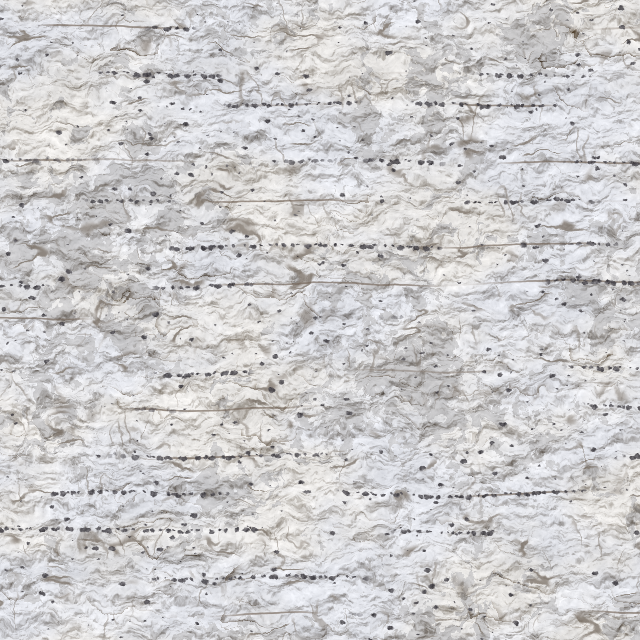
A WebGL 1 fragment shader for this texture:

```glsl
precision highp float;
// Weathered white chalk cliff with ledges, grey stains, cracks and rows of dark flint.
uniform vec2 u_resolution;

vec2 hash2(vec2 p) {
  vec3 q = fract(p.xyx * vec3(0.1031, 0.1030, 0.0973));
  q += dot(q, q.yzx + 33.33);
  return fract((q.xx + q.yz) * q.zy);
}

float cornerSlope(vec2 cell, vec2 offset) {
  return dot(hash2(cell) * 2.0 - 1.0, offset);
}

float gradientNoise(vec2 p) {
  vec2 i = floor(p), f = fract(p);
  vec2 u = f * f * f * (f * (f * 6.0 - 15.0) + 10.0);
  vec2 e = vec2(1.0, 0.0);
  float low = mix(cornerSlope(i, f), cornerSlope(i + e, f - e), u.x);
  float high = mix(cornerSlope(i + e.yx, f - e.yx), cornerSlope(i + 1.0, f - 1.0), u.x);
  return 1.6 * mix(low, high, u.y);
}

float fbm(vec2 p) {
  float sum = 0.0, amplitude = 0.5;
  for (int i = 0; i < 5; i++) {
    sum += amplitude * gradientNoise(p);
    p = p * 2.03 + vec2(17.3, 9.1);
    amplitude *= 0.5;
  }
  return sum;
}

// Shadow along the lower rim of some irregular blocks; y holds the block's tone
vec2 blockShade(vec2 p) {
  vec2 home = floor(p), nearest = vec2(0.0), id = vec2(0.0);
  float first = 9.0, second = 9.0;
  for (int y = -1; y <= 1; y++) {
    for (int x = -1; x <= 1; x++) {
      vec2 cell = home + vec2(x, y);
      vec2 toSite = cell + hash2(cell) - p;
      float d = length(toSite);
      if (d < first) {
        second = first;
        first = d;
        nearest = toSite;
        id = hash2(cell + 71.0);
      } else {
        second = min(second, d);
      }
    }
  }
  float rim = 1.0 - smoothstep(0.0, 0.17, second - first);
  float below = smoothstep(0.1, 0.5, nearest.y + 0.25 * nearest.x);
  return vec2(rim * below * smoothstep(0.45, 0.95, id.x), id.y - 0.5);
}

// Soft-edged dark pebble, wider than tall
float pebble(vec2 offset, float radius, float soft) {
  return 1.0 - smoothstep(-soft, soft, length(offset * vec2(0.75, 1.1)) - radius);
}

void main() {
  vec2 p = gl_FragCoord.xy / u_resolution.y;
  float soft = max(0.0009, 0.7 / u_resolution.y);
  vec2 warp = vec2(fbm(p * 19.0), fbm(p * 19.0 + 40.0));
  vec2 q = p + 0.022 * warp;

  // Chalk, drifting between cool and creamy white
  float warmth = smoothstep(-0.25, 0.3, fbm(p * vec2(4.0, 7.0) + 5.0));
  vec3 color = mix(vec3(0.872, 0.88, 0.905), vec3(0.9, 0.892, 0.882), warmth);
  color += 0.07 * fbm(p * vec2(7.0, 12.0) + 31.0) + 0.07 * fbm(p * 95.0);

  // Flat grey stains with ragged edges
  float stain = fbm(p * vec2(17.0, 19.0) + 2.0 * warp) + 0.9 * fbm(p * 3.7 + 12.0);
  stain = smoothstep(0.16, 0.23, stain);
  color = mix(color, vec3(0.735, 0.732, 0.738) + 0.08 * fbm(p * 70.0), 0.72 * stain);

  // Rough relief lit from above
  vec2 grain = vec2(19.0, 30.0);
  vec2 toLight = vec2(-0.001, 0.0026);
  float slope = fbm(q * grain) - fbm((q + toLight) * grain);
  color += 0.35 * max(slope, 0.0);
  color -= 1.7 * max(-slope, 0.0) * vec3(0.96, 1.02, 1.1);

  // Protruding blocks, large and small
  vec2 large = blockShade(q * vec2(14.0, 23.0));
  vec2 small = blockShade(q * vec2(33.0, 52.0) + 7.0);
  float patchy = smoothstep(-0.25, 0.3, gradientNoise(p * 6.0 + 60.0));
  color += 0.025 * large.y + 0.03 * small.y;
  color -= (0.32 * large.x + 0.2 * small.x) * patchy * vec3(0.9, 1.0, 1.12);

  // Short cracks, mostly level, some upright
  float level = abs(gradientNoise(q * vec2(11.0, 36.0) + 3.0));
  float upright = abs(gradientNoise(q * vec2(32.0, 13.0) + 90.0));
  float levelMask = smoothstep(0.12, 0.5, gradientNoise(p * vec2(16.0, 24.0) + 8.0));
  float uprightMask = smoothstep(0.15, 0.55, gradientNoise(p * 17.0 + 55.0));
  float crack = (1.0 - smoothstep(0.02, 0.1, level)) * levelMask;
  crack += 0.6 * (1.0 - smoothstep(0.01, 0.08, upright)) * uprightMask;
  color = mix(color, vec3(0.48, 0.44, 0.4), min(0.75 * crack, 0.8));

  // Bedding lines and the flint rows that follow them
  float bed = (p.y + 0.008 * gradientNoise(vec2(p.x * 5.0, p.y * 3.0)) + 0.003 * warp.y) / 0.066;
  float row = floor(bed);
  float drop = (fract(bed) - 0.3 - 0.4 * hash2(vec2(row, 4.0)).x) * 0.066;
  float seam = smoothstep(0.08, 0.3, gradientNoise(vec2(p.x * 3.5 + row * 7.3, row + 0.4)));
  float line = 1.0 - smoothstep(0.0004, 0.0012 + soft, abs(drop));
  color = mix(color, vec3(0.45, 0.39, 0.34), 0.65 * line * seam);
  float rowMask = smoothstep(0.1, 0.2, gradientNoise(vec2(p.x * 4.5 + row * 3.7, row + 20.5)));
  float flint = 0.0;
  vec2 ragged = 0.004 * vec2(fbm(p * 120.0), fbm(p * 120.0 + 25.0));
  for (int i = -1; i <= 1; i++) {
    float slot = floor(p.x / 0.011) + float(i);
    vec2 seed = hash2(vec2(slot, row + 130.0));
    vec2 offset = vec2(p.x - (slot + seed.x) * 0.011, drop + 0.004 * (seed.y - 0.5)) + ragged;
    flint = max(flint, rowMask * pebble(offset, 0.0012 + 0.0031 * seed.y, soft));
  }

  // Loose flints in clusters
  vec2 home = floor(p * 42.0);
  for (int y = -1; y <= 1; y++) {
    for (int x = -1; x <= 1; x++) {
      vec2 cell = home + vec2(x, y);
      vec2 seed = hash2(cell + 210.0);
      float present = step(0.66, seed.x + 0.5 * gradientNoise(cell * vec2(0.11, 0.19) + 0.37));
      vec2 offset = p - (cell + hash2(cell + 320.0)) / 42.0 + ragged;
      flint = max(flint, present * pebble(offset, 0.0008 + 0.0032 * seed.y * seed.y, soft));
    }
  }
  vec3 flintColor = vec3(0.31, 0.3, 0.32) + 0.35 * fbm(p * 150.0 + 6.0);
  color = mix(color, flintColor, 0.88 * flint);

  gl_FragColor = vec4(clamp(color, 0.0, 1.0), 1.0);
}
```
